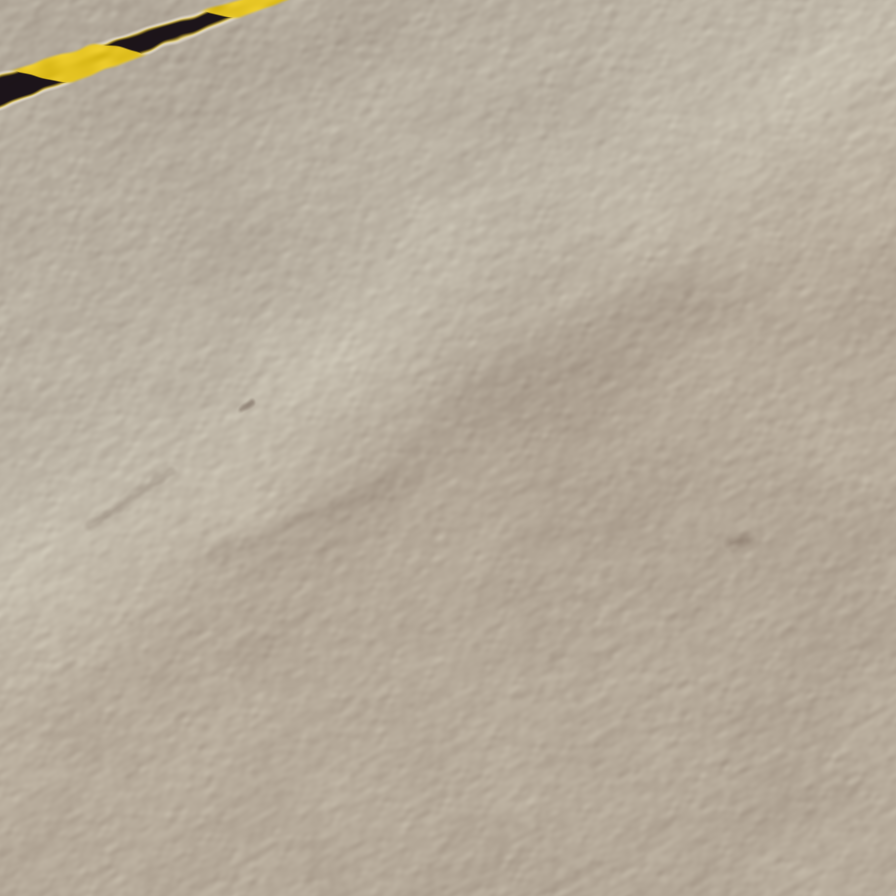
Reproduce this texture procedurally as a Shadertoy shader.

```glsl
// Worn concrete floor: broad diagonal light and dark bands with fine raised grain,
// a few scuffs, and a striped hazard tape crossing the upper left corner.
// Bands are soft ridges around lines, grain is the slope of stretched value noise.

const vec3 CONCRETE = vec3(0.715, 0.680, 0.623);
const vec3 WARM_SHIFT = vec3(0.003, -0.007, -0.014);
const vec3 SHADE_TINT = vec3(0.95, 1.05, 1.0);
const vec3 YELLOW = vec3(0.89, 0.76, 0.13);
const vec3 BLACK = vec3(0.11, 0.08, 0.10);
const vec3 WHITE = vec3(0.90, 0.87, 0.83);

float hash(vec2 p) {
    return fract(sin(dot(p, vec2(127.1, 311.7))) * 43758.5453);
}

float noise(vec2 p) {
    vec2 i = floor(p), f = fract(p);
    f = f * f * (3.0 - 2.0 * f);
    return mix(mix(hash(i), hash(i + vec2(1, 0)), f.x),
               mix(hash(i + vec2(0, 1)), hash(i + vec2(1, 1)), f.x), f.y);
}

float fbm(vec2 p) {
    float sum = 0.0, amp = 0.5;
    for (int i = 0; i < 4; i++) {
        sum += amp * noise(p);
        p = p * 2.03 + 17.3;
        amp *= 0.5;
    }
    return sum;
}

vec2 rotate(vec2 p, float angle) {
    float c = cos(angle), s = sin(angle);
    return vec2(c * p.x + s * p.y, c * p.y - s * p.x);
}

float ridge(float d, float width) {
    return exp(-d * d / (width * width));
}

float segmentDistance(vec2 p, vec2 a, vec2 b) {
    vec2 ab = b - a;
    return length(p - a - ab * clamp(dot(p - a, ab) / dot(ab, ab), 0.0, 1.0));
}

// Soft stroke with a ragged edge
float scuff(vec2 p, vec2 a, vec2 b, float width) {
    float d = segmentDistance(p, a, b) + 0.004 * (noise(p * 110.0) - 0.5);
    return 1.0 - smoothstep(0.0, width, d);
}

// Relief of noise, lit across its long side
float relief(vec2 q) {
    vec2 light = vec2(-0.08, 0.45);
    return noise(q + light) - noise(q - light);
}

// Height above the line that the main light band follows
float bandHeight(vec2 p) {
    return p.y - 0.36 - 0.6 * p.x;
}

float floorShade(vec2 p) {
    vec2 along = rotate(p, 0.5);
    float d = bandHeight(p) + 0.09 * (fbm(along * vec2(4.0, 8.0)) - 0.47);
    float fade = smoothstep(0.12, 0.35, p.x) * (1.0 - smoothstep(0.75, 1.0, p.x));
    float shade = 0.034 * ridge(d - 0.01, 0.10);
    shade -= 0.040 * ridge(d + 0.14, 0.055) * fade;
    shade -= 0.012 * (1.0 - smoothstep(-0.25, 0.0, d));
    shade += 0.022 * ridge(length(p - vec2(0.0, 0.32)), 0.22);
    shade += 0.020 * ridge(length(p - vec2(0.95, 0.92)), 0.22);
    shade += 0.07 * (fbm(along * vec2(5.0, 9.0) + 31.0) - 0.47);
    shade += 0.038 * (fbm(along * vec2(18.0, 32.0) + 7.0) - 0.47);
    return shade;
}

float grain(vec2 p) {
    vec2 q = rotate(p, 0.52);
    return 0.035 * relief(q * vec2(72.0, 112.0))
         + 0.028 * relief(q * vec2(115.0, 170.0) + 5.0)
         + 0.020 * (noise(q * vec2(130.0, 180.0) + 9.0) - 0.5);
}

float scuffs(vec2 p) {
    float marks = 0.085 * scuff(p, vec2(0.10, 0.412), vec2(0.19, 0.474), 0.008);
    marks += 0.16 * scuff(p, vec2(0.269, 0.543), vec2(0.281, 0.551), 0.006);
    marks += 0.11 * scuff(p, vec2(0.816, 0.394), vec2(0.833, 0.398), 0.011);
    marks += 0.035 * scuff(p, vec2(0.24, 0.378), vec2(0.43, 0.455), 0.016);
    return marks;
}

// Narrowing tape with slanted black blocks and pale rims beside them
vec3 addTape(vec3 color, vec2 p, float blur) {
    vec2 t = rotate(p - vec2(0.0, 0.898), 0.333);
    t.y += 0.003 * (noise(p * 60.0) - 0.5);
    float halfWidth = mix(0.019, 0.009, clamp(t.x / 0.31, 0.0, 1.0));
    float edge = abs(t.y) - halfWidth;
    float phase = mod(t.x + 1.6 * t.y + 0.07, 0.21);
    float block = abs(phase - 0.0625) - 0.056;
    float black = 1.0 - smoothstep(-blur, blur, max(block, edge + 0.004));
    float rim = smoothstep(-0.005, 0.0, edge) * (1.0 - smoothstep(-0.004, 0.008, block));
    vec3 paint = YELLOW + 0.12 * (noise(t * vec2(50.0, 120.0)) - 0.5);
    paint = mix(paint, WHITE, rim);
    paint = mix(paint, BLACK, black);
    return mix(color, paint, 1.0 - smoothstep(-blur, blur, edge));
}

void mainImage(out vec4 fragColor, in vec2 fragCoord) {
    vec2 p = fragCoord / iResolution.xy;
    float blur = max(0.0024, 1.0 / iResolution.y);

    float warmth = 1.0 - smoothstep(-0.25, 0.1, bandHeight(p));
    vec3 color = CONCRETE + WARM_SHIFT * warmth;
    color += SHADE_TINT * (floorShade(p) + grain(p) - scuffs(p));
    color = addTape(color, p, blur);

    fragColor = vec4(clamp(color, 0.0, 1.0), 1.0);
}
```
